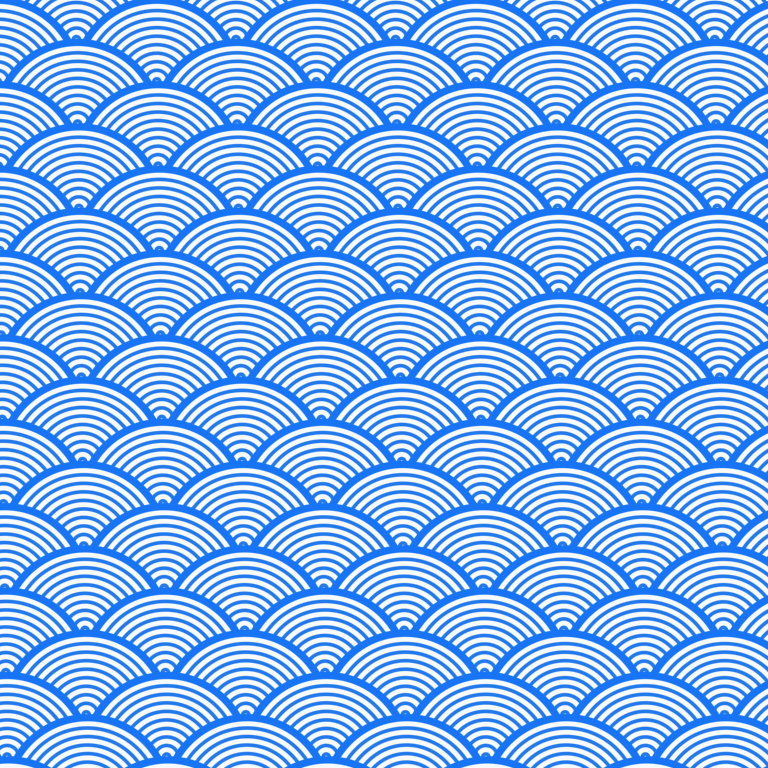
A WebGL 2 fragment shader for this pattern:

```glsl
#version 300 es
precision highp float;

uniform vec2 u_resolution;
out vec4 fragColor;

// Layout, in units of the canvas
const vec2  APEX        = vec2(0.5215, 0.6198); // top of the scallop in row 0
const float PITCH       = 0.2078;  // scallop spacing along a row
const float ROW_STEP    = 0.05495; // height between rows
const float ROW_DRIFT   = 0.0008;  // sideways slip per row
const float RADIUS      = 0.1111;
const float OUTLINE     = 0.0095;  // thick outer band
const float RING_PERIOD = 0.0111;
const float WHITE_WIDTH = 0.0064;
const float SOFTNESS    = 0.0011;  // half width of the edge blend

// Colours
const vec3 OUTLINE_BLUE = vec3(0.09, 0.46, 0.96);
const vec3 RING_BLUE    = vec3(0.13, 0.475, 0.925);
const vec3 WHITE        = vec3(0.975, 0.985, 0.98);

// Distance from the nearest scallop centre in a row; rows count downward
float centreDistance(vec2 p, float row) {
    float shift = row * (0.5 * PITCH + ROW_DRIFT);
    float x = mod(p.x - APEX.x - shift + 0.5 * PITCH, PITCH) - 0.5 * PITCH;
    float y = p.y - (APEX.y - row * ROW_STEP - RADIUS);
    return length(vec2(x, y));
}

// Concentric stripes, measured inward from the rim
vec3 scallopColour(float depth, float soft) {
    float t = depth - OUTLINE;
    float phase = mod(t + 0.5 * (RING_PERIOD - WHITE_WIDTH), RING_PERIOD);
    float band = abs(phase - 0.5 * RING_PERIOD) - 0.5 * WHITE_WIDTH;
    float white = 1.0 - smoothstep(-soft, soft, band);
    white *= step(-0.5 * (RING_PERIOD - WHITE_WIDTH), t);
    vec3 blue = mix(OUTLINE_BLUE, RING_BLUE, smoothstep(0.0, WHITE_WIDTH, t));
    return mix(blue, WHITE, white);
}

void main() {
    vec2 p = gl_FragCoord.xy / u_resolution;
    float soft = max(SOFTNESS, 0.7 / min(u_resolution.x, u_resolution.y));
    float nearestRow = floor((APEX.y - p.y) / ROW_STEP);

    // Paint from the back row to the front row
    vec3 colour = OUTLINE_BLUE;
    for (int i = 3; i >= -1; i--) {
        float depth = RADIUS - centreDistance(p, nearestRow - float(i));
        float cover = smoothstep(-soft, soft, depth);
        colour = mix(colour, scallopColour(depth, soft), cover);
    }
    fragColor = vec4(colour, 1.0);
}
```
